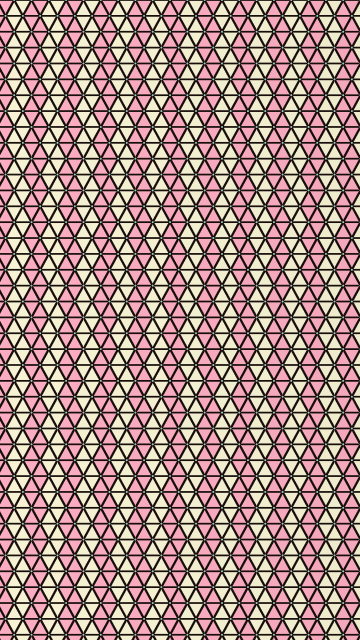
Write a Shadertoy shader that draws this pattern.

```glsl
// Pink and cream triangles in wavering columns, with dark lines and small mint studs.

// Antialiased coverage of a signed distance, one pixel wide
float coverage(float dist, float pixel) {
    return clamp(0.5 - dist / pixel, 0.0, 1.0);
}

// Distance to the nearest whole number
float toInteger(float x) {
    return abs(x - floor(x + 0.5));
}

void mainImage(out vec4 fragColor, in vec2 fragCoord) {
    // Lattice space: x in triangle sides, y in rows counted from the top
    float pixel = 36.96 / iResolution.y;
    float rowHeight = 0.916;
    vec2 p = vec2(fragCoord.x * pixel - 0.82,
                  (1.0 - fragCoord.y / iResolution.y) * 40.33);

    // Both slanted line families fall on whole numbers
    vec2 slant = p.x + vec2(0.5, -0.5) * p.y;
    vec2 cell = floor(slant);

    // Diamonds chain into alternating columns
    float isPink = step(2.0, mod(cell.x + cell.y + 1.0, 4.0));
    vec3 cream = vec3(0.955, 0.94, 0.82);
    vec3 pink = vec3(0.975, 0.67, 0.75);
    vec3 color = mix(cream, pink, isPink);

    // Slightly duller towards the right
    color *= 1.01 - 0.03 * fragCoord.x / iResolution.x;

    // Thin horizontals and heavier diagonals
    float horizontal = toInteger(p.y) * rowHeight - 0.05;
    float diagonal = min(toInteger(slant.x), toInteger(slant.y)) * 0.878 - 0.065;
    float lines = min(horizontal, diagonal);

    // Crossings shift by half a side on every other row
    float row = floor(p.y + 0.5);
    float across = toInteger(p.x - 0.5 * mod(row, 2.0));
    float crossing = length(vec2(across, (p.y - row) * rowHeight));

    vec3 ink = vec3(0.09, 0.055, 0.045);
    vec3 mint = vec3(0.62, 0.80, 0.73);
    color = mix(color, ink, coverage(min(lines, crossing - 0.12), pixel));
    color = mix(color, mint, coverage(crossing - 0.055, pixel));

    fragColor = vec4(color, 1.0);
}
```
